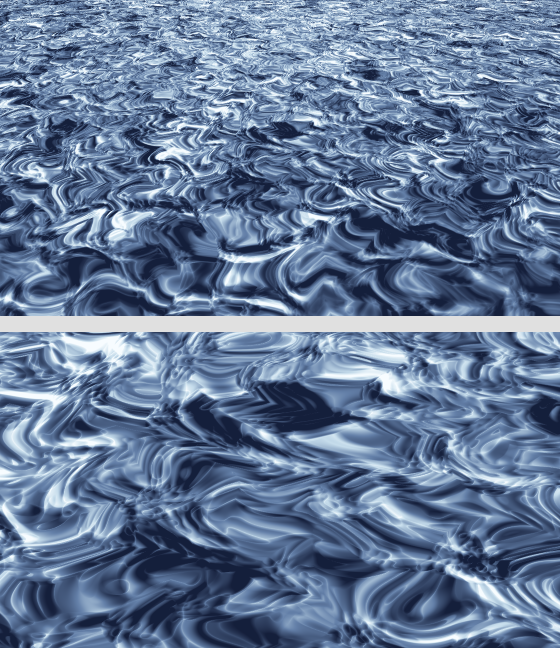
Top, the full canvas; bottom, a detail of the centre.
Reproduce this texture procedurally as a Shadertoy shader.

```glsl
vec2 randomGradient(vec2 cell) {
    vec3 h = fract(cell.xyx * vec3(0.1031, 0.1030, 0.0973));
    h += dot(h, h.yzx + 33.33);
    float angle = 6.2832 * fract((h.x + h.y) * h.z);
    return vec2(cos(angle), sin(angle));
}

float gradientNoise(vec2 p) {
    vec2 i = floor(p), f = p - i;
    vec2 u = f * f * f * (f * (f * 6.0 - 15.0) + 10.0);
    vec2 o = vec2(1.0, 0.0);
    float low = mix(dot(randomGradient(i), f),
                    dot(randomGradient(i + o.xy), f - o.xy), u.x);
    float high = mix(dot(randomGradient(i + o.yx), f - o.yx),
                     dot(randomGradient(i + o.xx), f - o.xx), u.x);
    return 1.4 * mix(low, high, u.y);
}

// Brightness of the crumpled clear sheet; blur softens the near folds
float foldedSheet(vec2 p, float blur) {
    // Creased bends put kinks into the folds
    vec2 bend = vec2(gradientNoise(p * 0.8), gradientNoise(p * 0.8 + 17.3));
    p += 0.9 * abs(bend) + 0.3 * bend.yx;
    float patches = gradientNoise(p * 0.45 + 41.0);
    float pits = smoothstep(0.1, 0.42, gradientNoise(p * 0.7 + 9.0));
    float tone = 0.16 * patches - 0.3 * pits;
    float weight = 0.9;

    for (int i = 0; i < 4; i++) {
        float n = gradientNoise(p);
        vec2 towardLight = vec2(0.07, 0.17 + 0.08 * blur);
        float slope = abs(gradientNoise(p + towardLight)) - abs(n);
        float broken = smoothstep(-0.1, 0.35, gradientNoise(p * 0.7 + 23.0));
        float rim = broken * exp(-abs(n) / (0.03 + 0.05 * blur));
        float glint = smoothstep(0.17, 0.27, slope) * smoothstep(-0.1, 0.3, patches);
        tone += weight * (slope + 0.34 * rim + 0.4 * glint);
        weight *= mix(0.85, 0.55, blur);
        p = mat2(0.88, 0.47, -0.47, 0.88) * p * 1.8 + 0.12 * n + 5.7;
    }
    return tone;
}

vec3 iceColor(float tone) {
    vec3 color = mix(vec3(0.08, 0.12, 0.23), vec3(0.39, 0.50, 0.66), clamp(tone * 2.0, 0.0, 1.0));
    color = mix(color, vec3(0.77, 0.86, 0.92), clamp((tone - 0.5) * 2.5, 0.0, 1.0));
    return mix(color, vec3(0.97, 0.99, 1.0), clamp((tone - 0.9) * 3.0, 0.0, 1.0));
}

vec3 scene(vec2 uv) {
    // Tilted ground plane receding to a horizon above the canvas
    float depth = 1.35 - uv.y;
    vec2 ground = vec2(0.75 * uv.x, 1.2) / depth;
    float blur = smoothstep(0.5, 0.0, uv.y);

    // Skylight grows with distance and gathers around the upper middle
    float light = mix(0.29, 0.53, smoothstep(0.0, 0.9, uv.y));
    vec2 fromGlow = (uv - vec2(0.02, 0.9)) / vec2(0.6, 0.3);
    light += 0.17 * exp(-dot(fromGlow, fromGlow));

    return iceColor(light + foldedSheet(ground * 9.5 + 30.0, blur));
}

void mainImage(out vec4 fragColor, in vec2 fragCoord) {
    // Four samples smooth the compressed far folds
    vec3 color = vec3(0.0);
    for (int i = 0; i < 4; i++) {
        vec2 offset = vec2(float(i % 2) * 0.5, float(i) * 0.25) - vec2(0.25, 0.375);
        vec2 uv = (fragCoord + offset) / iResolution.y;
        uv.x -= 0.5 * iResolution.x / iResolution.y;
        color += scene(uv) * 0.25;
    }
    fragColor = vec4(color, 1.0);
}
```
